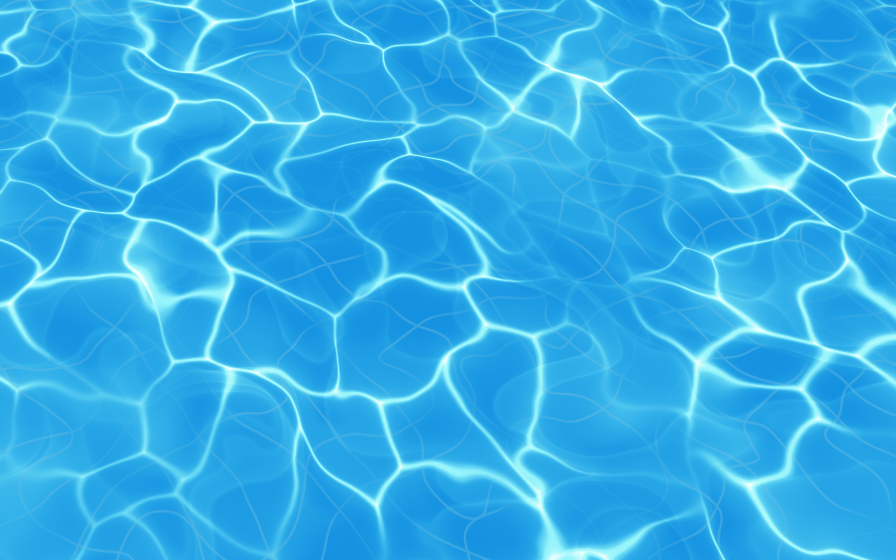
Give the GLSL for this texture, as a Shadertoy shader.

```glsl
// Sunlit pool water seen at a slant: a net of caustic light over blue tiles.
// A warped cell pattern gives the bright net, noise folds give the faint
// sheets of light, and a strongly refracted grid gives the tile joints.

vec2 hash22(vec2 p) {
    vec3 q = fract(p.xyx * vec3(0.1031, 0.1030, 0.0973));
    q += dot(q, q.yzx + 33.33);
    return fract((q.xx + q.yz) * q.zy);
}

// Two independent channels of smooth value noise
vec2 noise2(vec2 p) {
    vec2 i = floor(p), f = fract(p);
    f = f * f * f * (f * (f * 6.0 - 15.0) + 10.0);
    return mix(mix(hash22(i), hash22(i + vec2(1, 0)), f.x),
               mix(hash22(i + vec2(0, 1)), hash22(i + vec2(1, 1)), f.x), f.y);
}

// Distances to the three nearest cell centres, in rising order
vec3 nearestCells(vec2 p) {
    vec2 cell = floor(p), f = fract(p);
    vec3 near = vec3(9.0);
    for (int y = -1; y <= 1; y++)
    for (int x = -1; x <= 1; x++) {
        vec2 o = vec2(x, y);
        float d = length(o + 0.06 + 0.88 * hash22(cell + o) - f);
        if (d < near.x) near = vec3(d, near.xy);
        else if (d < near.y) near = vec3(near.x, d, near.y);
        else near.z = min(near.z, d);
    }
    return near;
}

// Light fold: sharp on one side, fading softly on the other
float foldedSheet(float n) {
    float f = n - 0.5;
    return exp(-abs(f) * (f > 0.0 ? 8.0 : 45.0));
}

// Thin line where q crosses a half integer, with constant width on the canvas
float jointLine(float q) {
    float slope = length(vec2(dFdx(q), dFdy(q))) * iResolution.y;
    float d = abs(fract(q) - 0.5) / max(slope, 0.001);
    return 1.0 - smoothstep(0.0008, 0.0035, d);
}

vec3 waterColor(float light) {
    vec3 c = mix(vec3(0.07, 0.56, 0.875), vec3(0.17, 0.67, 0.91), smoothstep(-0.05, 0.28, light));
    c = mix(c, vec3(0.36, 0.82, 0.95), smoothstep(0.2, 0.56, light));
    c = mix(c, vec3(0.60, 0.96, 0.985), smoothstep(0.5, 0.88, light));
    return mix(c, vec3(0.93, 1.0, 0.99), smoothstep(0.85, 1.4, light));
}

void mainImage(out vec4 fragColor, in vec2 fragCoord) {
    vec2 uv = fragCoord / iResolution.y;
    float aspect = iResolution.x / iResolution.y;

    // Slanted water plane: ripples get smaller and flatter towards the top
    float depth = 1.0 / (2.6 - uv.y);
    vec2 p = vec2(12.5 * (uv.x - 0.5 * aspect), 34.0) * depth + 20.0;
    p.x += 0.25 * p.y;

    // Ripples bend the whole light pattern
    vec2 swell = noise2(p * 0.9) - 0.5;
    vec2 ripple = noise2(p * 2.1 + 7.3) - 0.5;
    vec2 bent = p + 0.85 * swell + 0.28 * ripple;

    // Main caustic net with uneven strength and width
    vec3 near = nearestCells(bent);
    float edge = near.y - near.x;
    vec2 uneven = noise2(p * 0.8 + 31.7);
    float strength = 0.12 + 0.88 * smoothstep(0.2, 0.75, uneven.x);
    float width = mix(0.03, 0.085, uneven.y);
    float core = exp(-edge * edge / (width * width));
    float glow = exp(-5.0 * edge);
    float knot = exp(-14.0 * (near.z - near.x));

    // Fainter folds and broad soft patches
    vec2 foldNoise = noise2(bent * vec2(0.9, 1.1) + 2.2 * swell.yx + 53.1);
    float sheets = foldedSheet(foldNoise.x) + 0.7 * foldedSheet(foldNoise.y);
    vec2 patches = noise2(bent * 0.75 + 71.9);
    float haze = smoothstep(0.25, 0.85, 0.65 * patches.x + 0.35 * noise2(bent * 1.9 + 13.5).y);

    float light = 0.22 * haze + 0.13 * sheets * (0.4 + patches.y)
                + glow * (0.07 + 0.15 * strength)
                + strength * (0.58 * core + 0.55 * knot);
    vec3 color = waterColor(light);

    // Refracted tile joints, showing only in places
    vec2 tile = p + 0.75 * (noise2(p * 1.15 + 91.3) - 0.5) + 0.45 * swell + 0.2 * ripple;
    tile = mat2(0.8, -0.6, 0.6, 0.8) * tile * 1.6;
    float joints = max(jointLine(tile.x), jointLine(tile.y));
    float visible = 0.08 + 0.3 * smoothstep(0.3, 0.8, noise2(p * 1.3 + 17.9).x);
    color = mix(color, vec3(0.45, 0.75, 0.87), joints * visible * (1.0 - core * strength));

    fragColor = vec4(color, 1.0);
}
```
